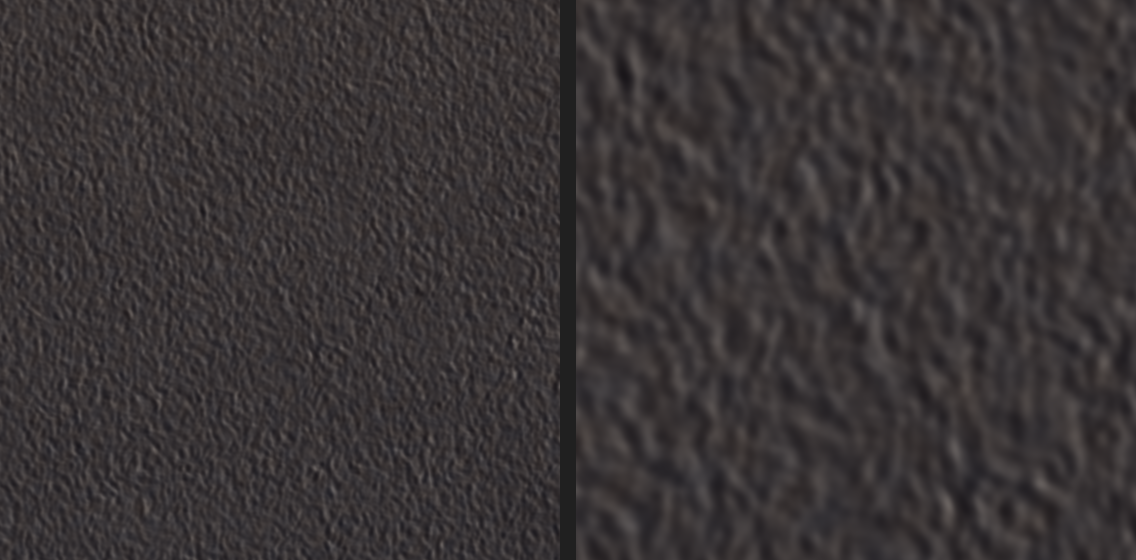
Left, the full canvas; right, a detail of the centre.
This texture is drawn by a Shadertoy shader. Its source:

```glsl
// Dark charcoal leather-like surface with fine, slanted, softly lit pebbling.

vec2 hashGradient(vec2 cell) {
    vec2 k = vec2(dot(cell, vec2(127.1, 311.7)), dot(cell, vec2(269.5, 183.3)));
    return 2.0 * fract(sin(k) * 43758.5453) - 1.0;
}

// Gradient noise, roughly -0.6 to 0.6
float noise(vec2 p) {
    vec2 i = floor(p), f = fract(p);
    vec2 u = f * f * f * (f * (f * 6.0 - 15.0) + 10.0);
    float a = dot(hashGradient(i), f);
    float b = dot(hashGradient(i + vec2(1, 0)), f - vec2(1, 0));
    float c = dot(hashGradient(i + vec2(0, 1)), f - vec2(0, 1));
    float d = dot(hashGradient(i + vec2(1, 1)), f - vec2(1, 1));
    return mix(mix(a, b, u.x), mix(c, d, u.x), u.y);
}

vec2 rotate(vec2 p, float angle) {
    float c = cos(angle), s = sin(angle);
    return vec2(c * p.x + s * p.y, c * p.y - s * p.x);
}

// Relief height: short ridges leaning left, broken up by finer pebbles
float height(vec2 p) {
    vec2 bend = vec2(noise(p * 17.0 + 3.7), noise(p * 17.0 + 41.3));
    p += 0.008 * bend;
    float ridges = noise(rotate(p, 0.38) * vec2(68.0, 46.0) + 11.0);
    float pebbles = noise(rotate(p, 0.12) * vec2(104.0, 74.0) + 73.0);
    float grain = noise(rotate(p, 0.7) * vec2(150.0, 120.0) + 37.0);
    return ridges + 0.75 * pebbles + 0.2 * grain;
}

void mainImage(out vec4 fragColor, in vec2 fragCoord) {
    vec2 uv = fragCoord / iResolution.y;

    // Side light: slope of the relief across the ridges
    vec2 toLight = 0.0036 * vec2(0.93, 0.37);
    float slope = height(uv - toLight) - height(uv + toLight);
    slope *= 1.0 + 0.4 * noise(uv * 9.0 + 5.0);
    float light = 0.126 * slope + 0.03 * (slope * slope - 0.07);

    // Faint blotches and a slow fall-off toward the bottom
    light += 0.02 * noise(uv * 6.0 + 20.0) + 0.022 * noise(uv * 24.0 + 60.0);
    light += 0.010 * (uv.y - 0.5);

    // Warm highlights, cooler shadows, slight hue drift
    vec3 charcoal = vec3(0.226, 0.207, 0.211);
    vec3 color = charcoal + light * vec3(1.04, 1.0, 0.92);
    float warmth = 0.016 * noise(uv * 38.0 + 90.0) + 0.006 * (uv.y - 0.5);
    color += warmth * vec3(1.0, 0.1, -1.0);

    fragColor = vec4(clamp(color, 0.0, 1.0), 1.0);
}
```
